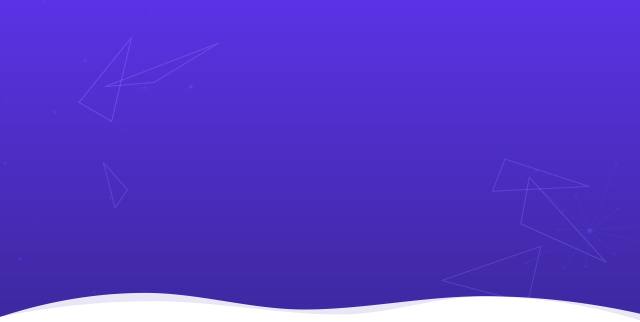
Write a Shadertoy shader that draws this background.

```glsl
// A violet vertical gradient with faint outlined triangles, scattered blue specks
// and a hub of thin rays, closed at the bottom by two overlapping pale waves.
// Shapes are distance functions in canvas heights; specks come from a hashed grid.

#define ASPECT 1.9845
#define TOP_COLOR vec3(0.357, 0.198, 0.898)
#define BOTTOM_COLOR vec3(0.240, 0.158, 0.622)
#define LINE_COLOR vec3(0.48, 0.40, 0.94)
#define SPECK_COLOR vec3(0.33, 0.32, 1.0)
#define BACK_WAVE_COLOR vec3(0.915, 0.90, 0.96)
#define LINE_WIDTH 0.0034
#define SPECK_CELL 0.10
#define RAY_COUNT 11
#define HUB vec2(1.829, 0.284)

float hash(vec2 p) {
    return fract(sin(dot(p, vec2(127.1, 311.7))) * 43758.5453);
}

float segmentDistance(vec2 p, vec2 a, vec2 b) {
    vec2 ap = p - a, ab = b - a;
    return length(ap - ab * clamp(dot(ap, ab) / dot(ab, ab), 0.0, 1.0));
}

// Antialiased coverage of a stroke, for a distance to its centre line
float stroke(float d, float width, float pixel) {
    float fade = min(1.0, width / pixel);
    return fade * (1.0 - smoothstep(-0.5, 0.5, (d - 0.5 * max(width, pixel)) / pixel));
}

float triangle(vec2 p, vec2 a, vec2 b, vec2 c, float pixel) {
    float d = min(segmentDistance(p, a, b), min(segmentDistance(p, b, c), segmentDistance(p, c, a)));
    return stroke(d, LINE_WIDTH, pixel);
}

float disc(vec2 p, vec2 center, float radius, float pixel) {
    float soft = max(pixel, radius * 0.5);
    return 1.0 - smoothstep(radius - soft, radius + soft, length(p - center));
}

// Height of a wave: parabolic ends, smooth slopes between peak, trough and crest
float wave(float x, vec2 peak, vec2 trough, vec2 crest, vec2 bend) {
    float left = min(x - peak.x, 0.0), right = max(x - crest.x, 0.0);
    float h = mix(peak.y, trough.y, smoothstep(peak.x, trough.x, x));
    h = mix(h, crest.y, smoothstep(trough.x, crest.x, x));
    return h - bend.x * left * left - bend.y * right * right;
}

// Specks jittered inside grid cells, denser towards the upper left
float specks(vec2 p, float pixel) {
    float sum = 0.0;
    vec2 home = floor(p / SPECK_CELL);
    for (int j = -1; j <= 1; j++)
    for (int i = -1; i <= 1; i++) {
        vec2 cell = home + vec2(i, j);
        vec2 jitter = vec2(hash(cell + 3.7), hash(cell + 9.2));
        vec2 center = (cell + jitter) * SPECK_CELL;
        float leftSide = 1.0 - smoothstep(0.2, 0.85, center.x);
        float rightSide = 0.3 * smoothstep(1.5, 1.7, center.x) * step(center.y, 0.55);
        float density = leftSide * mix(0.2, 0.75, smoothstep(0.5, 0.95, center.y)) + rightSide;
        float on = step(hash(cell + 21.4), density);
        float radius = mix(0.002, 0.006, hash(cell + 5.1));
        sum += on * mix(0.12, 0.4, hash(cell + 14.8)) * disc(p, center, radius, pixel);
    }
    return min(sum, 1.0);
}

// Thin rays of varied length, each ending in a small node
float rays(vec2 p, float pixel) {
    float sum = 0.0;
    for (int i = 0; i < RAY_COUNT; i++) {
        float id = float(i);
        float angle = 6.2832 * (id + 0.7 * hash(vec2(id, 2.3))) / float(RAY_COUNT);
        float reach = mix(0.09, 0.23, hash(vec2(id, 6.1)));
        vec2 tip = HUB + reach * vec2(cos(angle), sin(angle));
        sum += 0.15 * stroke(segmentDistance(p, HUB, tip), 0.0025, pixel);
        sum += 0.18 * disc(p, tip, 0.004, pixel);
    }
    return min(sum, 0.3);
}

void mainImage(out vec4 fragColor, in vec2 fragCoord) {
    vec2 p = fragCoord / iResolution.xy * vec2(ASPECT, 1.0);
    float pixel = max(1.0 / iResolution.y, ASPECT / iResolution.x);
    vec3 color = mix(BOTTOM_COLOR, TOP_COLOR, p.y);

    // Specks, hub and rays
    color = mix(color, SPECK_COLOR, specks(p, pixel));
    color = mix(color, SPECK_COLOR, 0.65 * disc(p, vec2(0.592, 0.731), 0.005, pixel));
    color = mix(color, SPECK_COLOR, rays(p, pixel));
    color = mix(color, SPECK_COLOR, 0.35 * disc(p, HUB, 0.007, pixel));

    // Triangles on the left, then fainter ones on the right
    float outlines = 0.48 * triangle(p, vec2(0.408, 0.884), vec2(0.245, 0.682), vec2(0.346, 0.623), pixel);
    outlines += 0.45 * triangle(p, vec2(0.677, 0.866), vec2(0.326, 0.731), vec2(0.478, 0.744), pixel);
    outlines += 0.36 * triangle(p, vec2(0.320, 0.496), vec2(0.395, 0.411), vec2(0.357, 0.354), pixel);
    outlines += 0.36 * triangle(p, vec2(1.566, 0.506), vec2(1.827, 0.421), vec2(1.527, 0.406), pixel);
    outlines += 0.38 * triangle(p, vec2(1.641, 0.450), vec2(1.879, 0.186), vec2(1.615, 0.305), pixel);
    outlines += 0.32 * triangle(p, vec2(1.677, 0.235), vec2(1.370, 0.129), vec2(1.636, 0.059), pixel);
    color = mix(color, LINE_COLOR, min(outlines, 0.7));

    // Lavender wave behind a white one
    float back = wave(p.x, vec2(0.452, 0.0904), vec2(0.943, 0.0388), vec2(1.499, 0.0800), vec2(0.366, 0.230));
    float front = wave(p.x, vec2(0.478, 0.0646), vec2(1.054, 0.0233), vec2(1.499, 0.0788), vec2(0.215, 0.312));
    color = mix(color, BACK_WAVE_COLOR, clamp((back - p.y) / pixel + 0.5, 0.0, 1.0));
    color = mix(color, vec3(1.0), clamp((front - p.y) / pixel + 0.5, 0.0, 1.0));

    fragColor = vec4(color, 1.0);
}
```
